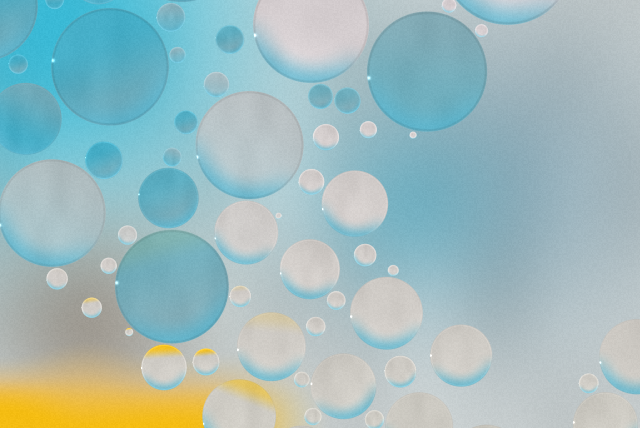
Give the GLSL for this background, as a WebGL 1 fragment shader.

```glsl
precision highp float;
// Oil bubbles of mixed sizes drifting over a soft cyan, grey and yellow backdrop.

uniform vec2 u_resolution;

const mat2 TILT = mat2(0.88, 0.475, -0.475, 0.88);
const float LARGE = 0.34;
const float MEDIUM = 0.19;
const float SMALL = 0.10;

float hash(vec2 p) {
  vec3 q = fract(p.xyx * 0.1031);
  q += dot(q, q.yzx + 33.33);
  return fract((q.x + q.y) * q.z);
}

float noise(vec2 p) {
  vec2 i = floor(p), f = fract(p);
  f *= f * (3.0 - 2.0 * f);
  return mix(mix(hash(i), hash(i + vec2(1, 0)), f.x),
             mix(hash(i + vec2(0, 1)), hash(i + vec2(1, 1)), f.x), f.y);
}

float glow(vec2 p, vec2 center, float radius) {
  vec2 d = (p - center) / radius;
  return exp(-dot(d, d));
}

vec2 cellOf(vec2 p, float size) { return floor(TILT * p / size); }

// Positive inside the diagonal swarm and the lower right corner
float swarm(vec2 p) {
  float band = min(p.y + 0.8 * p.x - 0.43,
                   0.94 + 1.4 * (p.y - 0.5) * (p.y - 0.5) - p.x);
  return max(band, 0.2 - distance(p, vec2(1.5, 0.0)));
}

// Bubble (center, radius) that stays inside its tilted grid cell
vec3 cellBubble(vec2 cell, float size, float rMin, float rMax) {
  vec2 seed = cell + 170.0 * size + 40.0;
  float r = mix(rMin, rMax, hash(seed));
  vec2 offset = r + (1.0 - 2.0 * r) * vec2(hash(seed + 17.3), hash(seed + 41.7));
  return vec3((cell + offset) * size * TILT, r * size);
}

vec3 largeBubble(vec2 cell) {
  vec3 b = cellBubble(cell, LARGE, 0.37, 0.48);
  b.z *= step(0.07, swarm(b.xy)) * step(0.27, b.y) * step(0.15, hash(cell + 63.0));
  return b;
}

float largeGap(vec2 p) {
  float gap = 1.0;
  for (int j = -1; j <= 1; j++)
    for (int i = -1; i <= 1; i++) {
      vec3 b = largeBubble(cellOf(p, LARGE) + vec2(i, j));
      if (b.z > 0.0) gap = min(gap, distance(p, b.xy) - b.z);
    }
  return gap;
}

// Smaller bubbles shrink until they touch the larger ones
vec3 mediumBubble(vec2 cell) {
  vec3 b = cellBubble(cell, MEDIUM, 0.36, 0.48);
  b.z = min(b.z, largeGap(b.xy));
  b.z *= step(0.03, b.z) * step(0.0, swarm(b.xy));
  return b;
}

vec3 smallBubble(vec2 cell) {
  vec3 b = cellBubble(cell, SMALL, 0.2, 0.46);
  float gap = largeGap(b.xy);
  for (int j = -1; j <= 1; j++)
    for (int i = -1; i <= 1; i++) {
      vec3 m = mediumBubble(cellOf(b.xy, MEDIUM) + vec2(i, j));
      if (m.z > 0.0) gap = min(gap, distance(b.xy, m.xy) - m.z);
    }
  b.z = min(b.z, gap);
  b.z *= step(0.008, b.z) * step(0.0, swarm(b.xy)) * step(0.25, hash(cell + 29.0));
  return b;
}

vec3 backdrop(vec2 p) {
  vec3 c = vec3(0.79, 0.81, 0.81);
  c = mix(c, vec3(0.54, 0.65, 0.70), 0.9 * glow(p, vec2(1.2, 0.58), 0.36));
  c = mix(c, vec3(0.36, 0.70, 0.79), 0.6 * glow(p, vec2(0.95, 0.52), 0.22));
  c = mix(c, vec3(0.25, 0.75, 0.86), glow(p, vec2(0.12, 0.95), 0.46));
  c = mix(c, vec3(0.62, 0.59, 0.55), 0.85 * glow(p, vec2(0.22, 0.23), 0.24));
  c += 0.07 * (noise(p * vec2(6.0, 3.5) + 8.0) - 0.5);
  // Blurred yellow pool along the lower left edge
  float height = p.y + 0.05 * noise(p * 5.0);
  float reach = 1.0 - smoothstep(0.4, 0.78, p.x);
  c = mix(c, vec3(0.91, 0.74, 0.42), reach * (1.0 - smoothstep(0.08, 0.22, height)));
  return mix(c, vec3(0.96, 0.74, 0.07), reach * (1.0 - smoothstep(0.04, 0.15, height)));
}

vec3 paintBubble(vec3 c, vec2 p, vec3 b, float tealOdds) {
  if (b.z <= 0.0) return c;
  vec2 q = (p - b.xy) / b.z;
  float d = length(q), pixel = 1.0 / (u_resolution.y * b.z);
  float pick = hash(floor(b.xy * 900.0) + 5.0);
  float cyanCorner = (1.0 - smoothstep(0.25, 0.75, b.x)) * smoothstep(0.4, 0.65, b.y);
  float teal = max(cyanCorner, step(pick, tealOdds) * smoothstep(0.2, 0.35, b.y));
  float slope = dot(q, normalize(vec2(pick - 0.5, 1.0)));
  // Body gradient, tinted crescents and rim
  vec3 pale = mix(vec3(0.81, 0.80, 0.77), vec3(0.84, 0.81, 0.82), b.y) - 0.03 * slope;
  vec3 deep = mix(vec3(0.43, 0.68, 0.74), vec3(0.27, 0.68, 0.78), cyanCorner);
  deep = mix(deep, vec3(0.56, 0.66, 0.69), 0.6 * smoothstep(-0.6, 0.9, slope * (pick > 0.3 ? 1.0 : -1.0)));
  vec3 body = mix(pale, deep, teal);
  float edge = smoothstep(0.45, 1.0, d);
  body = mix(body, vec3(0.35, 0.71, 0.81), 0.8 * edge * smoothstep(0.0, 0.9, -slope));
  float warm = (1.0 - smoothstep(0.45, 0.7, b.x)) * (1.0 - smoothstep(0.2, 0.36, b.y));
  body = mix(body, vec3(0.95, 0.75, 0.12), warm * smoothstep(0.35, 0.85, slope));
  body += 0.04 * (noise(q * vec2(3.0, 1.5) + pick * 50.0) - 0.5);
  body *= 1.0 - 0.17 * smoothstep(0.93, 0.985, d);
  body += 0.13 * smoothstep(1.0 - 3.0 * pixel, 1.0, d);
  body += 0.5 * glow(q, vec2(-0.96, 0.15 - 0.4 * pick), 0.03);
  return mix(c, body, 1.0 - smoothstep(1.0 - 1.5 * pixel, 1.0, d));
}

void main() {
  vec2 p = gl_FragCoord.xy / u_resolution.y;
  vec3 c = backdrop(p);
  c = paintBubble(c, p, smallBubble(cellOf(p, SMALL)), 0.2);
  c = paintBubble(c, p, mediumBubble(cellOf(p, MEDIUM)), 0.35);
  c = paintBubble(c, p, largeBubble(cellOf(p, LARGE)), 0.75);
  c += 0.025 * (hash(floor(p * 342.0)) - 0.5);
  gl_FragColor = vec4(c, 1.0);
}
```
